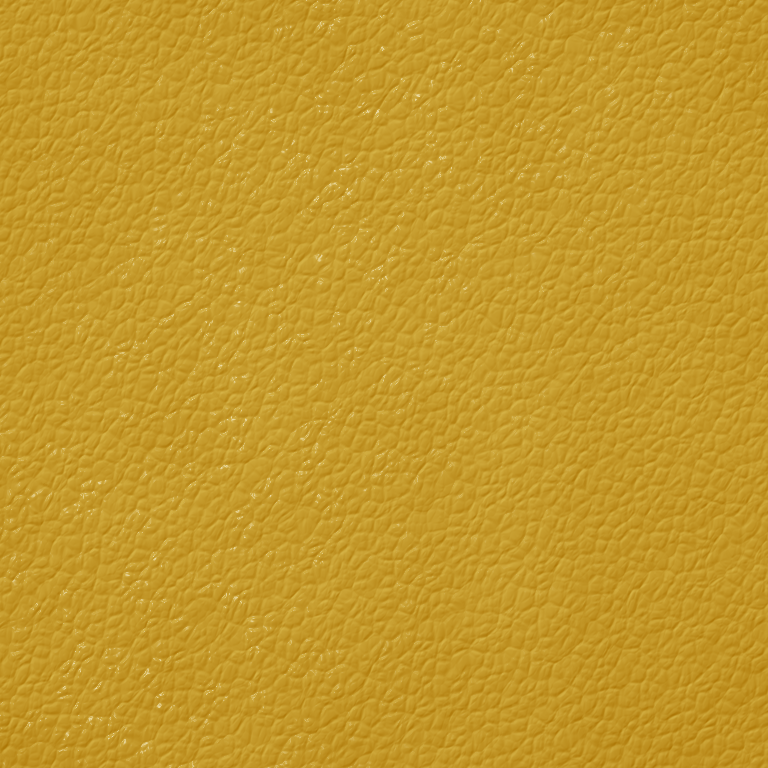
Give the GLSL for this texture, as a WebGL 1 fragment shader.

```glsl
precision highp float;
uniform vec2 u_resolution;

#define GRAIN 64.0        // pebbles across the canvas
#define STRETCH 1.22      // pebble elongation
#define SLANT 0.42        // lean of the long axis, radians
#define FINE_SCALE 1.8    // small grain relative to pebbles
#define FINE_DEPTH 0.28
#define CREASE_WIDTH 0.55
#define RELIEF 0.36
#define SHADE 0.28        // contrast of the slopes
#define GLINT 0.85        // strength of the highlights
#define SAMPLE_STEP 0.0012

const vec3 SHADOW_OCHRE = vec3(0.72, 0.53, 0.09);
const vec3 LIGHT_OCHRE = vec3(0.80, 0.65, 0.22);
const vec3 GLINT_CREAM = vec3(0.95, 0.91, 0.74);

vec3 hash3(vec2 p) {
  vec3 q = fract(p.xyx * vec3(0.1031, 0.1030, 0.0973));
  q += dot(q, q.yxz + 33.33);
  return fract((q.xxy + q.yzz) * q.zyx);
}

float noise(vec2 p) {
  vec2 i = floor(p), f = fract(p);
  f = f * f * (3.0 - 2.0 * f);
  float bottom = mix(hash3(i).x, hash3(i + vec2(1.0, 0.0)).x, f.x);
  float top = mix(hash3(i + vec2(0.0, 1.0)).x, hash3(i + 1.0).x, f.x);
  return mix(bottom, top, f.y);
}

// Domed cells of uneven size, parted by soft creases
float pebbles(vec2 p) {
  vec2 cell = floor(p), f = fract(p);
  float nearest = 8.0, second = 8.0;
  for (int y = -1; y <= 1; y++) {
    for (int x = -1; x <= 1; x++) {
      vec2 offset = vec2(float(x), float(y));
      vec3 seed = hash3(cell + offset + 71.0);
      float d = length(offset + seed.xy - f) + 0.3 * seed.z;
      second = min(second, max(nearest, d));
      nearest = min(nearest, d);
    }
  }
  float plateau = smoothstep(0.0, CREASE_WIDTH, second - nearest);
  return RELIEF * plateau - 0.4 * nearest * nearest;
}

// Leather height, in units of one pebble
float leather(vec2 p) {
  float c = cos(SLANT), s = sin(SLANT);
  vec2 q = vec2(c * p.x - s * p.y, (s * p.x + c * p.y) / STRETCH) * GRAIN;
  q += 0.45 * vec2(noise(q * 0.7), noise(q * 0.7 + 37.0));
  float swell = 0.35 * noise(q * 0.45 + 11.0);
  return pebbles(q) + FINE_DEPTH * pebbles(q * FINE_SCALE + 19.0) + swell;
}

void main() {
  vec2 p = gl_FragCoord.xy / u_resolution;

  // Slope by central differences
  vec2 e = vec2(SAMPLE_STEP, 0.0);
  vec2 slope = vec2(leather(p + e.xy) - leather(p - e.xy),
                    leather(p + e.yx) - leather(p - e.yx));
  slope /= 2.0 * SAMPLE_STEP * GRAIN;

  // Diffuse light from the upper left, fading toward the corners
  vec2 toLight = normalize(vec2(-0.5, 0.85));
  float facing = -dot(slope, toLight);
  vec2 fromCentre = p - vec2(0.45, 0.6);
  float broad = 0.1 - 0.55 * dot(fromCentre, fromCentre);
  float mottle = 0.16 * (noise(p * 9.0) - 0.5);
  float tone = 0.58 + SHADE * facing + broad + mottle;
  vec3 color = mix(SHADOW_OCHRE, LIGHT_OCHRE, clamp(tone, -0.6, 1.4));

  // Sparse glints along a slanted band
  vec2 miss = slope + 1.3 * toLight;
  float sheen = exp(-5.0 * dot(miss, miss));
  float across = p.x - 0.5 * p.y - 0.08;
  float band = exp(-8.0 * across * across);
  float patches = smoothstep(0.45, 0.85, noise(p * 48.0 + 5.0));
  color = mix(color, GLINT_CREAM, GLINT * sheen * band * patches);

  gl_FragColor = vec4(color, 1.0);
}
```
